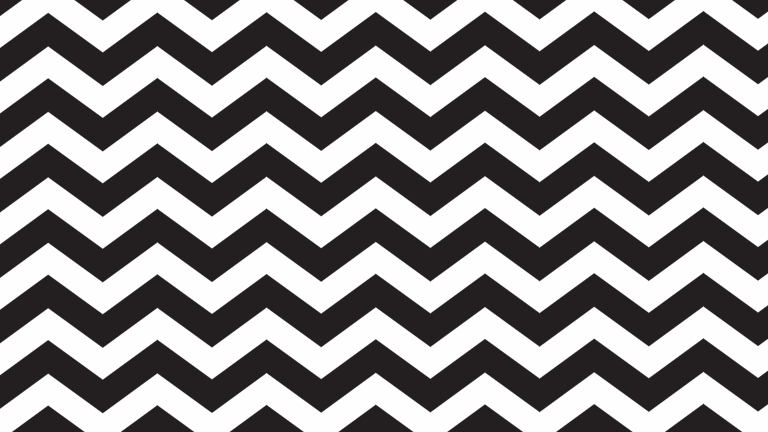
Give the GLSL for this pattern, as a Shadertoy shader.

```glsl
// Horizontal chevron bands, near-black on white, about seven zigzags across.
// A triangle wave bends the vertical coordinate, fract repeats the bands, and
// the distance to the nearest slanted band edge gives the smooth outline.

// Lengths are fractions of the canvas height.
#define ZIGZAG_WIDTH  0.2528
#define ZIGZAG_HEIGHT 0.0920
#define BAND_PERIOD   0.1515
#define BAND_FILL     0.513
#define FIRST_PEAK    vec2(0.1115, 0.0297)
#define TILT          0.0026
#define EDGE_PIXELS   0.75
#define INK           vec3(0.137, 0.122, 0.125)
#define PAPER         vec3(0.996)

// 0 at each peak, 1 at each valley
float triangleWave(float t) {
    return 2.0 * abs(fract(t + 0.5) - 0.5);
}

// Signed distance to the nearest dark band, negative inside
float chevronDistance(vec2 p) {
    vec2 q = p - FIRST_PEAK;
    float drop = q.y + TILT * q.x - ZIGZAG_HEIGHT * triangleWave(q.x / ZIGZAG_WIDTH);

    // Offset from the centre line of the nearest band
    float phase = drop / BAND_PERIOD - 0.5 * BAND_FILL;
    float offset = abs(fract(phase + 0.5) - 0.5);
    float verticalGap = (offset - 0.5 * BAND_FILL) * BAND_PERIOD;

    // Turn the vertical gap into a distance across the slanted edge
    float slope = 2.0 * ZIGZAG_HEIGHT / ZIGZAG_WIDTH;
    return verticalGap / sqrt(1.0 + slope * slope);
}

void mainImage(out vec4 fragColor, in vec2 fragCoord) {
    // Height units, measured downward from the top left
    vec2 p = vec2(fragCoord.x, iResolution.y - fragCoord.y) / iResolution.y;

    float softness = EDGE_PIXELS / iResolution.y;
    float paperAmount = smoothstep(-softness, softness, chevronDistance(p));
    fragColor = vec4(mix(INK, PAPER, paperAmount), 1.0);
}
```
